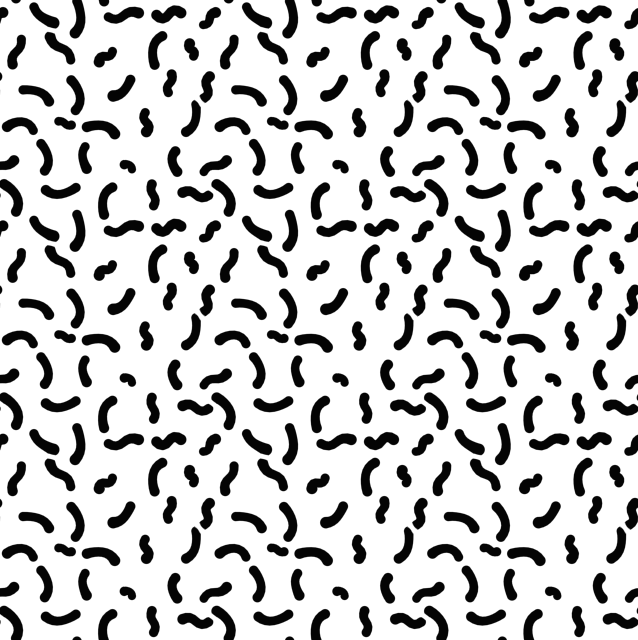
A Shadertoy shader for this pattern:

```glsl
// Seamless scatter of short black rounded squiggles on white.

const float PI = 3.14159265;

// Integer hash: three random values in 0..1 for a cell and a salt.
vec3 hash3(vec2 cell, uint salt) {
    uvec3 v = uvec3(uvec2(cell), salt) * 1664525u + 1013904223u;
    v.x += v.y * v.z; v.y += v.z * v.x; v.z += v.x * v.y;
    v ^= v >> 16u;
    v.x += v.y * v.z; v.y += v.z * v.x; v.z += v.x * v.y;
    return vec3(v >> 16u) / 65535.0;
}

// Distance to a segment whose radius changes from ra to rb.
float taperedSegment(vec2 p, vec2 a, vec2 b, float ra, float rb) {
    vec2 ab = b - a;
    float h = clamp(dot(p - a, ab) / dot(ab, ab), 0.0, 1.0);
    return length(p - a - ab * h) - mix(ra, rb, h);
}

// Stroke radius along the squiggle, t in -1..1: uneven, with fuller ends.
float strokeRadius(float base, float taper, float t) {
    return base * (0.95 + taper * t + 0.12 * t * t);
}

// Distance to one squiggle, traced outwards from its middle.
float squiggle(vec2 p, vec2 cell) {
    vec3 place = hash3(cell, 11u);
    vec3 form = hash3(cell, 23u);
    vec3 bend = hash3(cell, 37u);

    p -= (place.xy - 0.5) * 0.056;
    // Directions favour the gaps between neighbours of the staggered grid.
    float direction = PI / 6.0 + PI / 3.0 * floor(place.z * 2.999) + (form.x - 0.5) * 0.9;
    float size = sqrt(form.y);
    float halfLength = 0.015 + 0.066 * size;
    float base = 0.0185 + 0.003 * size + 0.003 * form.z;
    float taper = (bend.z - 0.5) * 0.3;

    // Either a simple arc or an S with opposite hooks.
    float turn = bend.y < 0.5 ? -1.0 : 1.0;
    bool isArc = bend.x < 0.45;
    float arc = isArc ? turn * mix(0.4, 1.15, bend.z) : 0.1 * turn;
    float sway = isArc ? 0.1 : turn * mix(0.4, 0.85, form.z);

    const int STEPS = 4;
    float d = 1e3;
    for (float side = -1.0; side < 2.0; side += 2.0) {
        vec2 a = vec2(0.0);
        for (int k = 0; k < STEPS; k++) {
            float t0 = side * float(k) / float(STEPS);
            float t1 = side * float(k + 1) / float(STEPS);
            float tm = 0.5 * (t0 + t1);
            float heading = direction + arc * tm + sway * cos(PI * tm);
            vec2 b = a + (t1 - t0) * halfLength * vec2(cos(heading), sin(heading));
            d = min(d, taperedSegment(p, a, b,
                strokeRadius(base, taper, t0), strokeRadius(base, taper, t1)));
            a = b;
        }
    }
    return d;
}

void mainImage(out vec4 fragColor, in vec2 fragCoord) {
    const float REPEATS = 3.0;
    const vec2 GRID = vec2(5.0, 6.0);
    vec2 tile = fragCoord / iResolution.xy * REPEATS;

    // Nearest and second nearest squiggle on a staggered, wrapping grid.
    float nearest = 1e3, second = 1e3;
    for (float j = -1.0; j < 2.0; j++) {
        float row = floor(tile.y * GRID.y) + j;
        float stagger = 0.5 * floor(mod(row + 0.5, 2.0));
        for (float i = -1.0; i < 2.0; i++) {
            float column = floor(tile.x * GRID.x - stagger) + i;
            vec2 cell = floor(mod(vec2(column, row) + 0.5, GRID));
            vec2 centre = (vec2(column + stagger, row) + 0.5) / GRID;
            float d = squiggle(tile - centre, cell);
            second = min(second, max(nearest, d));
            nearest = min(nearest, d);
        }
    }

    // Keep a clear gap between close neighbours.
    float shape = max(nearest, 0.5 * (nearest - second + 0.022));

    float softness = 0.75 * REPEATS / iResolution.y;
    vec3 ink = vec3(0.015), paper = vec3(1.0);
    fragColor = vec4(mix(ink, paper, smoothstep(-softness, softness, shape)), 1.0);
}
```
